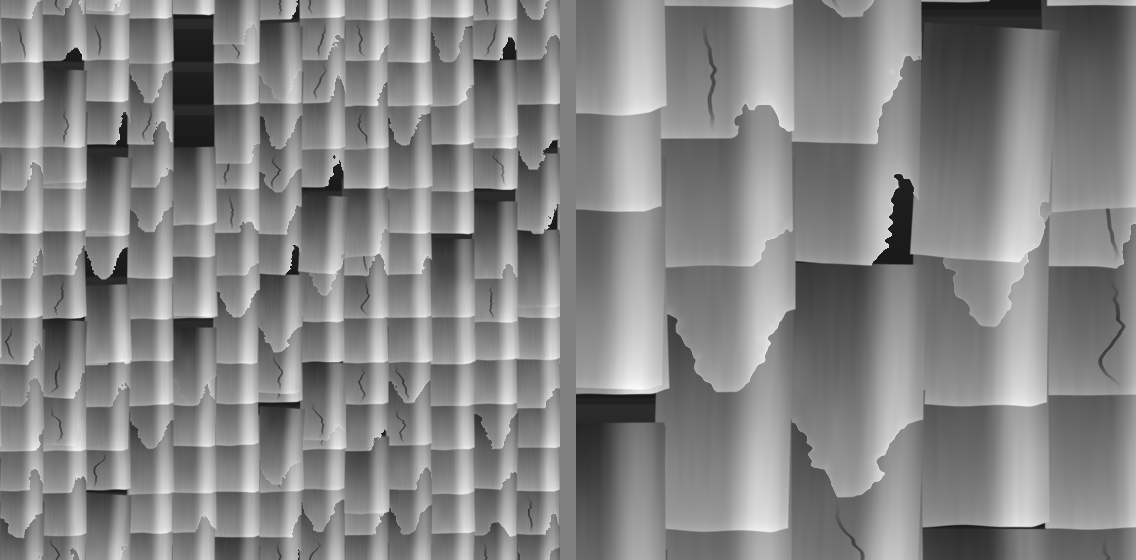
Left: the whole. Right: its middle third, enlarged.
Give the GLSL for this texture map, as a WebGL 1 fragment shader.

```glsl
precision highp float;
// Height map of a worn pantile roof: 13 by 13 tiles, each a flat pan with a
// raised roll on its right. Tiles are painted from low to high rows, and a hash
// makes some slide, tilt, break, crack or go missing over dark battens.

uniform vec2 u_resolution;

#define COUNT 13.0            // tiles across and down
#define ROW_PHASE 0.59        // height of the first tile edge, in rows
#define TILE_LENGTH 1.8       // full tile length, in rows
#define ROLL_HEIGHT 0.28
#define MISSING 0.025         // shares of the tiles with each kind of wear
#define SLID 0.15
#define CHIPPED 0.42
#define SPLIT 0.12            // both lower corners lost
#define CRACKED 0.24
#define GAP vec2(4.0, 9.0)    // slid tile below the large opening
#define SEED 7.0

vec4 hash4(vec2 p) {
  vec4 q = fract(p.xyxy * vec4(0.1031, 0.1030, 0.0973, 0.1099));
  q += dot(q, q.wzxy + 33.33);
  return fract((q.xxyz + q.yzzw) * q.zywx);
}

float noise(vec2 p) {
  vec2 i = floor(p), f = fract(p);
  f = f * f * (3.0 - 2.0 * f);
  return mix(mix(hash4(i).x, hash4(i + vec2(1.0, 0.0)).x, f.x),
             mix(hash4(i + vec2(0.0, 1.0)).x, hash4(i + 1.0).x, f.x), f.y);
}

// Height of the lower edge at q.x, raised where clay has broken off
float brokenEdge(vec2 q, vec2 id, vec4 shape, float kind) {
  float edge = 0.04 * smoothstep(0.86, 1.02, q.x) + 0.03 * (noise(vec2(q.x * 3.0, 0.0) + id * 7.0) - 0.5);
  vec2 grain = q + id * 5.0;
  float jag = 0.20 * (noise(grain * 7.0) - 0.5) + 0.10 * (noise(grain * 22.0) - 0.5);
  if (kind < SPLIT) {
    float side = abs(q.x - mix(0.35, 0.55, shape.x) + jag * 0.6);
    edge += mix(0.5, 0.85, shape.y) * smoothstep(0.06, 0.48, side);
  } else if (kind < CHIPPED) {
    float center = mix(0.5, 1.05, sqrt(shape.x));
    float reach = mix(0.18, 0.38, shape.z);
    float bite = 1.0 - abs(q.x - center + jag * 0.5) / reach;
    edge += mix(0.25, 0.65, shape.y) * smoothstep(0.0, 0.9, bite) * (1.0 + 2.0 * jag);
  }
  return edge;
}

// Strength of a thin wandering crack that tapers at both ends
float crack(vec2 q, vec2 id, vec4 shape, float px) {
  float path = mix(0.25, 0.6, shape.z) + (shape.w - 0.5) * 0.5 * (q.y - 0.4);
  path += 0.22 * (noise(vec2(q.y * 4.0, 3.0) + id * 11.0) - 0.5);
  path += 0.04 * (noise(vec2(q.y * 19.0, 8.0) + id * 11.0) - 0.5);
  float taper = smoothstep(0.02, 0.25, q.y) * (1.0 - smoothstep(0.5, 0.95, q.y));
  return taper * (1.0 - smoothstep(0.008, 0.014 + px, abs(q.x - path)));
}

// Returns height and coverage of one tile
vec2 tile(vec2 p, vec2 cell, float px) {
  vec2 id = floor(mod(cell + 0.5, COUNT));
  vec4 state = hash4(id + SEED);
  vec4 shape = hash4(id + SEED + 41.0);
  vec4 wear = hash4(id + SEED + 83.0);
  vec2 fromGap = id - GAP;
  bool opening = abs(fromGap.x) < 0.5 && abs(fromGap.y - 1.5) < 1.0;
  if (state.x < MISSING || opening) return vec2(0.0);

  // Slide down and tilt about the middle
  bool slid = state.y < SLID;
  float slip = slid ? mix(0.25, 1.03, sqrt(state.z)) : 0.14 * (state.z - 0.5);
  if (length(fromGap) < 0.5) slip = 1.0;
  float tilt = (state.w - 0.5) * (slid ? 0.14 : 0.06);
  vec2 q = p - cell + vec2((wear.z - 0.5) * 0.05, slip);
  q += tilt * vec2(q.y - 0.9, 0.5 - q.x);

  // Outline
  float edge = brokenEdge(q, id, shape, wear.x);
  float cover = smoothstep(-px, px, q.y - edge) * smoothstep(-px, px, TILE_LENGTH - q.y);
  cover *= smoothstep(-px, px, q.x + 0.04) * smoothstep(-px, px, 1.01 - q.x);

  // Sloping pan, rounded roll and raised lips
  float roll = smoothstep(0.48, 0.78, q.x) * (1.0 - 0.45 * smoothstep(0.84, 1.02, q.x));
  float height = mix(0.58, 0.17, q.y / TILE_LENGTH) + ROLL_HEIGHT * roll;
  height += 0.07 * exp(-18.0 * max(q.y - edge, 0.0)) + 0.04 * exp(-14.0 * max(q.x, 0.0));
  height += 0.08 * (wear.w - 0.5);
  height += 0.05 * (noise(q * vec2(3.0, 2.0) + id * 13.0) - 0.5);
  height += 0.02 * (noise(q * vec2(24.0, 2.0) + id * 3.0) - 0.5);
  if (wear.y < CRACKED) height -= 0.22 * crack(q, id, shape, px);
  return vec2(height, cover);
}

void main() {
  vec2 p = gl_FragCoord.xy / u_resolution * COUNT - vec2(0.0, ROW_PHASE);
  float px = COUNT / min(u_resolution.x, u_resolution.y);
  vec2 base = floor(p);

  // Dark space below, with one batten per row
  float batten = abs(fract(p.y) - 0.85);
  float height = 0.10 + 0.03 * fract(p.y) + 0.04 * (1.0 - smoothstep(0.09, 0.09 + 2.0 * px, batten));

  // Left columns cover right ones, upper rows cover lower ones
  for (int i = 0; i < 3; i++) {
    for (int j = 0; j < 4; j++) {
      vec2 layer = tile(p, base + vec2(1.0 - float(i), float(j) - 1.0), px);
      height = mix(height, layer.x, layer.y);
    }
  }
  gl_FragColor = vec4(vec3(clamp(height, 0.0, 1.0)), 1.0);
}
```
